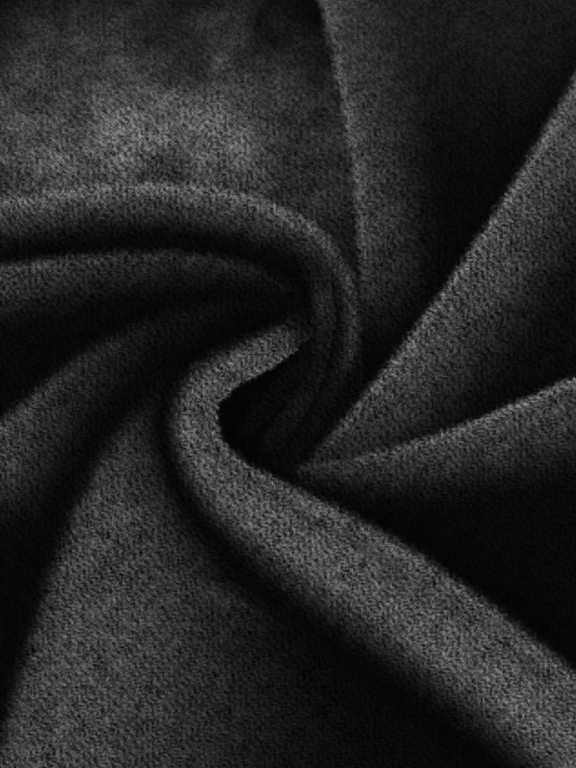
Write a WebGL 1 fragment shader that draws this texture.

```glsl
precision highp float;
// Dark wool knit gathered into a swirl of soft folds around a deep pocket.
// Folds are painted back to front from signed distances to cubic curves;
// stitches, mottling and fine fibres then modulate the shade.
uniform vec2 u_resolution;

const float HEIGHT = 7.68; // canvas height in working units, y runs downward

float hash(vec2 p) {
  return fract(sin(dot(p, vec2(127.1, 311.7))) * 43758.5453);
}

float noise(vec2 p) {
  vec2 i = floor(p), f = fract(p);
  f = f * f * (3.0 - 2.0 * f);
  return mix(mix(hash(i), hash(i + vec2(1, 0)), f.x),
             mix(hash(i + vec2(0, 1)), hash(i + vec2(1, 1)), f.x), f.y);
}

vec2 rotate(vec2 p, float a) {
  return vec2(cos(a) * p.x - sin(a) * p.y, sin(a) * p.x + cos(a) * p.y);
}

vec2 bezier(vec2 a, vec2 b, vec2 c, vec2 d, float t) {
  float u = 1.0 - t;
  return u * u * u * a + 3.0 * u * u * t * b + 3.0 * u * t * t * c + t * t * t * d;
}

// Signed distance (positive right of travel) and position along a cubic.
vec2 curve(vec2 p, vec2 a, vec2 b, vec2 c, vec2 d) {
  vec2 best = vec2(100.0, 0.0), from = a;
  for (int i = 1; i <= 20; i++) {
    vec2 to = bezier(a, b, c, d, float(i) / 20.0);
    vec2 dir = to - from, w = p - from;
    float h = clamp(dot(w, dir) / dot(dir, dir), 0.0, 1.0);
    float dist = length(w - dir * h);
    if (dist < abs(best.x)) {
      float side = dir.x * w.y - dir.y * w.x;
      best = vec2(side < 0.0 ? -dist : dist, (float(i) - 1.0 + h) / 20.0);
    }
    from = to;
  }
  return best;
}

vec2 nearest(vec2 a, vec2 b) {
  return abs(a.x) < abs(b.x) ? a : b;
}

// Cloth beyond an edge: lit at its rim, falling to dark over a width.
float fold(float base, float s, float soft, float width, float lit, float dark,
           float shadow, float mask) {
  float shade = mix(lit, dark, smoothstep(0.15, 1.0, s / width));
  shade += 0.35 * lit * exp(-s * s * 90.0);
  base *= 1.0 - shadow * mask * exp(min(s, 0.0) * 3.5);
  return mix(base, shade, smoothstep(-soft, soft, s) * mask);
}

// Rounded roll of cloth; v runs from -1 to 1 across it.
float roll(float base, float v, float lit, float shadow, float mask) {
  float shade = lit * (0.15 + 0.85 * smoothstep(-1.1, -0.1, v)) * (1.0 - 0.4 * v * v);
  shade += 0.25 * lit * exp(-pow((v - 0.85) * 6.0, 2.0));
  base *= 1.0 - shadow * mask * exp(-max(abs(v) - 1.0, 0.0) * 1.4);
  return mix(base, shade, mask * (1.0 - smoothstep(0.85, 1.12, abs(v))));
}

float swirl(vec2 p) {
  // Flat cloth and the upright fold behind
  float shade = mix(0.16, 0.27, smoothstep(0.0, 1.6, p.y)) - 0.08 * smoothstep(1.8, 3.3, p.x);
  shade += 0.08 * (noise(p * 1.7) - 0.5) + 0.07 * (noise(p * 5.0) - 0.5);
  vec2 e = curve(p, vec2(3.6, 2.9), vec2(3.55, 1.7), vec2(3.45, 0.9), vec2(3.1, -0.3));
  float gap = mix(0.12, 0.045, smoothstep(0.0, 2.2, p.y));
  shade = fold(shade, e.x, 0.06, 1.0, 0.2, gap, 0.25, 1.0);
  shade *= 1.0 - 0.55 * smoothstep(2.3, 3.8, p.y);

  // Outer arch curling down into the pocket
  vec2 arch = nearest(
      curve(p, vec2(-0.2, 2.03), vec2(2.0, 1.6), vec2(3.3, 1.9), vec2(3.57, 2.9)),
      curve(p, vec2(3.57, 2.9), vec2(3.68, 3.5), vec2(3.4, 4.0), vec2(2.9, 4.7)));
  float curl = smoothstep(2.4, 3.4, p.x) * smoothstep(1.9, 2.6, p.y);
  float archLit = mix(0.215, 0.17, curl) * (1.0 - 0.5 * smoothstep(3.2, 4.4, p.y));
  shade = fold(shade, arch.x, 0.06, mix(0.65, 0.4, curl), archLit, 0.04, 0.2, 1.0);

  // Inner arches, kept within the outer one
  float within = smoothstep(0.28, 0.5, arch.x);
  e = curve(p, vec2(-0.2, 2.68), vec2(1.2, 2.45), vec2(2.7, 2.35), vec2(3.15, 3.1));
  shade = fold(shade, e.x, 0.08, mix(0.8, 0.35, e.y), mix(0.19, 0.07, e.y), 0.035, 0.4, within);
  e = curve(p, vec2(-0.2, 4.4), vec2(0.6, 3.7), vec2(1.1, 3.1), vec2(2.7, 2.95));
  shade = fold(shade, e.x, 0.12, mix(1.2, 0.5, e.y), mix(0.215, 0.04, e.y), 0.03, 0.4, within);

  // Bands sinking into the pocket
  e = curve(p, vec2(2.95, 2.4), vec2(3.45, 3.1), vec2(3.15, 3.8), vec2(2.7, 4.4));
  shade = roll(shade, -e.x / 0.15, mix(0.17, 0.1, e.y), 0.5, smoothstep(0.0, 0.35, e.y));
  e = curve(p, vec2(3.1, 3.2), vec2(3.05, 3.6), vec2(2.75, 3.95), vec2(2.45, 4.25));
  shade = roll(shade, -e.x / 0.13, mix(0.12, 0.04, e.y), 0.5, smoothstep(0.0, 0.4, e.y));

  // Folds fanning out to the right
  float right = smoothstep(2.85, 3.1, p.x);
  e = curve(p, vec2(3.0, 4.7), vec2(4.3, 3.2), vec2(5.0, 2.1), vec2(5.9, 0.5));
  shade = fold(shade, e.x, 0.07, 1.2, 0.225, 0.06, 0.5, right);
  e = curve(p, vec2(3.0, 4.65), vec2(4.3, 4.5), vec2(5.0, 4.05), vec2(5.9, 3.7));
  shade = fold(shade, e.x, 0.05, mix(0.6, 1.25, e.y), 0.22, 0.04, 0.35, right);

  // Broad cloth at lower left, with a small crease
  vec2 body = curve(p, vec2(1.9, 4.25), vec2(1.95, 5.3), vec2(3.9, 5.65), vec2(6.0, 7.8));
  e = curve(p, vec2(-0.1, 7.9), vec2(0.6, 5.6), vec2(0.8, 4.2), vec2(2.25, 3.45));
  float broad = mix(0.225, 0.17, smoothstep(0.5, 0.9, e.y));
  shade = fold(shade, e.x, 0.22, 3.6, broad, 0.06, 0.5, smoothstep(-0.05, 0.1, body.x));
  vec2 q = rotate(p - vec2(2.35, 6.02), -0.4);
  shade += exp(-q.x * q.x * 9.0) * (0.08 * exp(-q.y * q.y * 90.0)
         - 0.05 * exp(-pow(q.y + 0.22, 2.0) * 40.0));

  // Hooked roll sweeping across the front
  vec2 hook = curve(p, vec2(3.12, 2.75), vec2(3.1, 3.75), vec2(1.85, 3.4), vec2(1.9, 4.25));
  hook.x /= mix(0.17, 0.3, hook.y);
  body.x /= mix(0.3, 0.64, smoothstep(0.0, 0.65, body.y));
  float shown = max(smoothstep(0.05, 0.4, hook.y), smoothstep(0.0, 0.05, body.y));
  return roll(max(shade, 0.02), -nearest(hook, body).x, mix(0.15, 0.255, shown), 0.8, shown);
}

// Relative brightness of stitches, wool grain and loose fibres.
float wool(vec2 p) {
  vec2 k = rotate(p + 0.08 * vec2(noise(p * 3.0), noise(p * 3.0 + 9.0)), 0.55);
  float stitch = sin(k.x * 95.0 + 1.2 * sin(k.y * 50.0)) * (0.6 + 0.4 * sin(k.y * 70.0));
  float grain = noise(p * 55.0) + 0.5 * noise(p * 24.0) + 0.35 * noise(p * 8.0) - 0.925;
  vec2 h = rotate(p, 4.0 * noise(p * 1.3));
  float fibre = pow(1.0 - abs(2.0 * noise(h * vec2(8.0, 32.0)) - 1.0), 10.0);
  float focus = smoothstep(0.3, 2.6, p.y);
  return 1.0 + mix(0.14, 0.3, focus) * stitch + mix(0.6, 0.8, focus) * grain
             + 0.32 * focus * (fibre - 0.15);
}

void main() {
  vec2 p = vec2(gl_FragCoord.x, u_resolution.y - gl_FragCoord.y) / u_resolution.y * HEIGHT;
  vec2 fuzz = vec2(noise(p * 34.0), noise(p * 34.0 + 40.0)) - 0.5;
  float shade = swirl(p + 0.045 * fuzz);
  shade = 0.012 + shade * (0.48 + 2.6 * shade); // deepen the hollows
  shade *= max(wool(p), 0.15);
  gl_FragColor = vec4(clamp(shade * vec3(0.985, 1.0, 1.0), 0.0, 1.0), 1.0);
}
```
